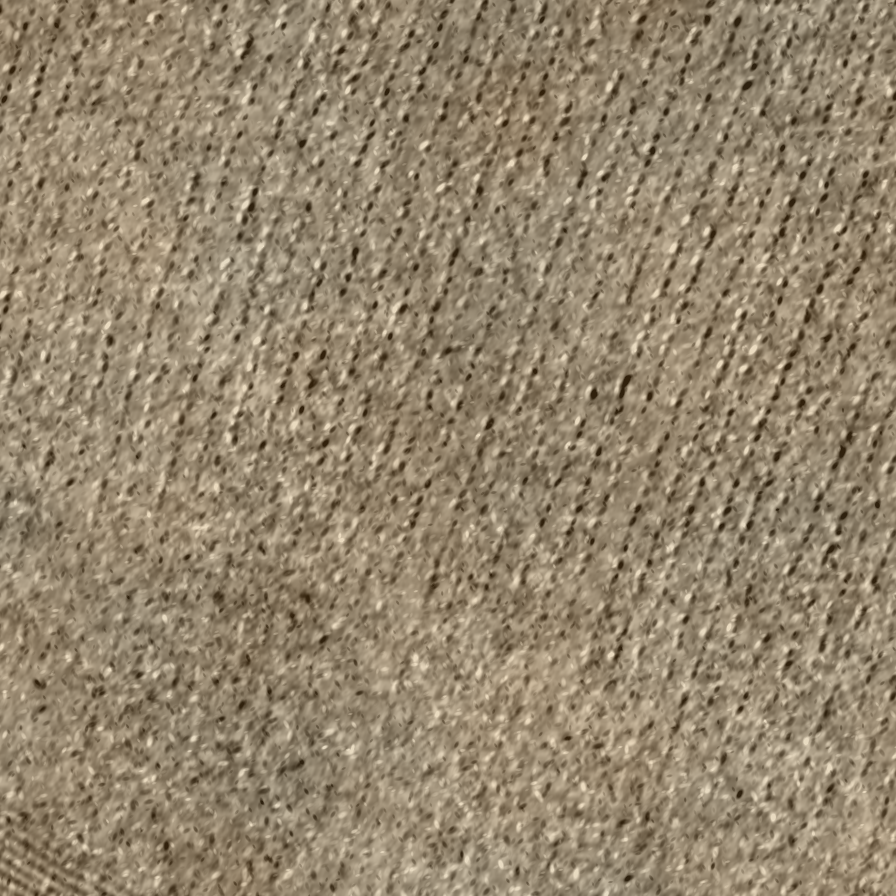
Write a WebGL 2 fragment shader that draws this texture.

```glsl
#version 300 es
precision highp float;
// Dry tilled soil seen from above: leaning rows of small clods, each with a lit
// side and a shadow, break up into loose crumbs toward the lower left.
// Rows are a sheared repeat, crumbs a jittered grid, the grain is value noise.

uniform vec2 u_resolution;
out vec4 fragColor;

float hash(vec2 p) {
  return fract(sin(dot(p, vec2(127.1, 311.7))) * 43758.5453);
}

float noise(vec2 p) {
  vec2 i = floor(p), f = fract(p);
  f = f * f * (3.0 - 2.0 * f);
  return mix(mix(hash(i), hash(i + vec2(1, 0)), f.x),
             mix(hash(i + vec2(0, 1)), hash(i + vec2(1, 1)), f.x), f.y);
}

float fbm(vec2 p) {
  float sum = 0.0, gain = 0.5;
  for (int i = 0; i < 4; i++) {
    sum += gain * noise(p);
    p = mat2(1.6, 1.2, -1.2, 1.6) * p + 7.3;
    gain *= 0.5;
  }
  return sum / 0.9375;
}

// Soft ellipse whose long axis leans right of vertical by the given angle
float clod(vec2 d, float lean, vec2 size) {
  float c = cos(lean), s = sin(lean);
  vec2 q = vec2(c * d.x - s * d.y, s * d.x + c * d.y) / size;
  return smoothstep(1.35, 0.35, length(q));
}

// Shadow and highlight pairs strung along the leaning rows
float rowTone(vec2 p, float strength) {
  float slope = 0.28 + 0.1 * p.x;
  float u = p.x - 0.28 * p.y - 0.1 * p.x * p.y + 0.012 * noise(p * 5.0);
  float row = floor(u * 31.0);
  float rowSeed = hash(vec2(row, 3.0));
  float across = u - (row + 0.5 + 0.3 * (rowSeed - 0.5)) / 31.0;
  float pitch = 58.0 + 10.0 * hash(vec2(row, 9.0));
  float along = p.y * pitch + rowSeed * 17.0;

  // Thin furrow shadow under the string of clods
  float tone = -0.09 * rowSeed * smoothstep(0.006, 0.0, abs(across - 0.001));
  for (int k = -1; k <= 1; k++) {
    float index = floor(along) + float(k);
    vec2 id = vec2(row, index);
    float dy = (along - index - 0.3 - 0.4 * hash(id + 5.0)) / pitch;
    vec2 d = vec2(across + slope * dy + 0.005 * (hash(id + 11.0) - 0.5), dy);
    float lean = 0.48 + 0.5 * (hash(id + 23.0) - 0.5);
    float size = 0.75 + 0.45 * hash(id + 31.0);
    tone -= 0.35 * sqrt(hash(id + 41.0))
          * clod(d - vec2(0.002, -0.001), lean, vec2(0.0031, 0.0064) * size);
    tone += 0.29 * hash(id + 53.0)
          * clod(d + vec2(0.0042, -0.002), lean, vec2(0.0029, 0.0066) * size);
  }
  return tone * strength;
}

// Loose crumbs on a jittered grid, some lit and some in shade
float crumbTone(vec2 p, float cells) {
  vec2 g = p * cells;
  float tone = 0.0;
  for (int j = -1; j <= 1; j++) {
    for (int i = -1; i <= 1; i++) {
      vec2 id = floor(g) + vec2(i, j);
      vec2 center = id + vec2(hash(id + 2.0), hash(id + 13.0));
      float lean = 0.4 + 2.0 * (hash(id + 29.0) - 0.5);
      vec2 size = vec2(0.24, 0.48) * (0.6 + 0.6 * hash(id + 37.0));
      float value = hash(id + cells) - 0.5;
      tone += 0.9 * value * abs(value) * clod(g - center, lean, size);
    }
  }
  return tone;
}

void main() {
  vec2 p = gl_FragCoord.xy / u_resolution.y;

  // Where the rows stay intact and where they crumble
  float edge = p.y + 0.45 * p.x * p.x + 0.3 * (fbm(p * 5.0) - 0.5);
  float intact = smoothstep(0.34, 0.62, edge);
  float patches = fbm(p * 9.0 + 40.0);
  float strength = mix(0.45, 1.0, intact) * (0.55 + 0.8 * patches);

  // Grain, a little longer along the rows
  vec2 sheared = vec2(p.x - 0.33 * p.y, p.y * 0.75);
  float rough = 0.7 + 0.6 * noise(vec2(sheared.x * 24.0, sheared.y * 5.0));
  float grain = 0.22 * (noise(sheared * 120.0) - 0.5)
              + 0.20 * (noise(sheared * 235.0 + 19.0) - 0.5);

  float tone = 0.578 + grain * rough + 0.16 * (fbm(p * 4.0 + 8.0) - 0.5);
  tone += rowTone(p, strength);
  tone += crumbTone(p, 72.0) * mix(1.2, 0.75, intact);
  tone += crumbTone(p + 3.7, 115.0) * 0.8;

  // Cross furrows in the lower left corner
  float turn = p.y + 0.6 * p.x + 0.006 * noise(p * 30.0);
  tone += 0.09 * sin(turn * 390.0) * smoothstep(0.14, 0.07, turn);

  // Soil ramp with slight warm and cool drift
  tone = clamp(tone, 0.17, 0.9);
  vec3 soil = vec3(tone + 0.015, tone - 0.043, tone * 0.97 - 0.118);
  soil += vec3(0.04, 0.0, -0.03) * (fbm(p * 7.0 + 60.0) - 0.5);
  fragColor = vec4(soil, 1.0);
}
```
